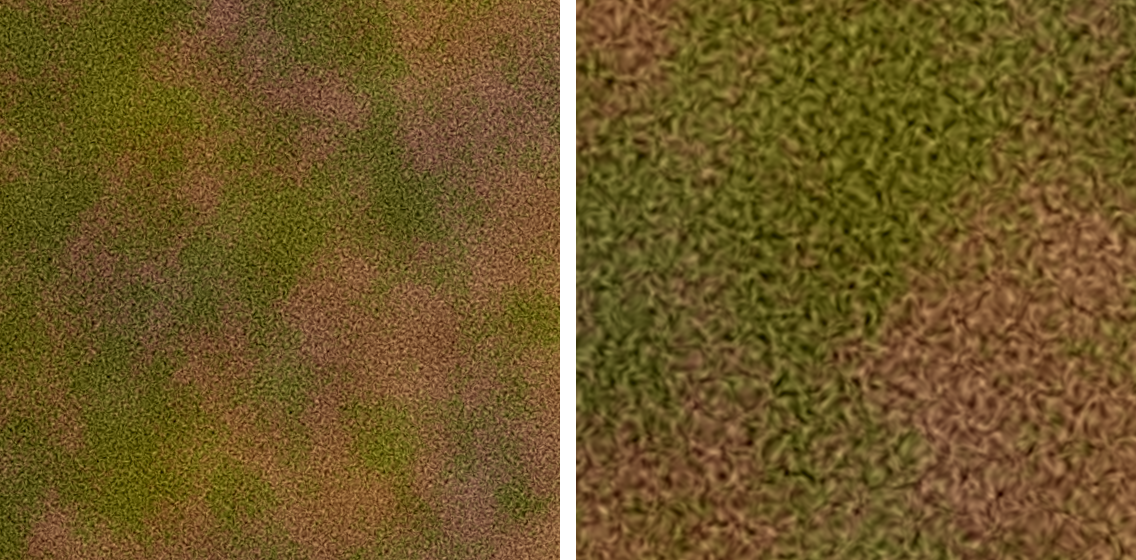
Left: the whole. Right: its middle third, enlarged.
Reproduce this texture procedurally as a WebGL 2 fragment shader.

```glsl
#version 300 es
precision highp float;
// Mossy heath seen from above: fine clumped grain over drifting green and rust patches.

uniform vec2 u_resolution;
out vec4 fragColor;

// Integer hash giving a random gradient in [-1, 1] for each lattice cell
vec2 latticeGradient(vec2 cell) {
    uvec2 v = uvec2(ivec2(cell) + 4096) * 1664525u + 1013904223u;
    v.x += v.y * 1664525u;
    v.y += v.x * 1664525u;
    v ^= v >> 16u;
    v.x += v.y * 1664525u;
    v.y += v.x * 1664525u;
    v ^= v >> 16u;
    return vec2(v & 65535u) / 32767.5 - 1.0;
}

// Smooth gradient noise, roughly in [-1, 1]
float noise(vec2 p) {
    vec2 cell = floor(p);
    vec2 f = p - cell;
    vec2 w = f * f * f * (f * (f * 6.0 - 15.0) + 10.0);
    float a = dot(latticeGradient(cell), f);
    float b = dot(latticeGradient(cell + vec2(1, 0)), f - vec2(1, 0));
    float c = dot(latticeGradient(cell + vec2(0, 1)), f - vec2(0, 1));
    float d = dot(latticeGradient(cell + vec2(1, 1)), f - vec2(1, 1));
    return 2.5 * mix(mix(a, b, w.x), mix(c, d, w.x), w.y);
}

// Rough-edged patches from broad drifts down to small tufts
float patches(vec2 p) {
    float sum = 0.0;
    float amplitude = 1.0;
    for (int octave = 0; octave < 5; octave++) {
        sum += amplitude * noise(p);
        p = mat2(1.6, 1.2, -1.2, 1.6) * p + 17.3;
        amplitude *= 0.7;
    }
    return sum;
}

void main() {
    vec2 uv = gl_FragCoord.xy / u_resolution;
    vec2 centred = uv - 0.5;

    // Plant cover: green towards the left, rust towards the lower right
    float cover = patches(uv * 4.5 + 3.7) + dot(centred, vec2(0.8, -0.4));
    cover += 0.35 * noise(uv * 95.0 + 41.0);
    float rust = smoothstep(-1.1, 1.1, cover);
    vec3 color = mix(vec3(0.36, 0.34, 0.085), vec3(0.50, 0.335, 0.205), rust);

    // Yellowish drifts and broad shading
    color += vec3(0.035, 0.025, -0.035) * noise(uv * 3.2 + 23.0);
    color += 0.025 * noise(uv * 9.0 + 61.0) + 0.05 * centred.x;

    // Leafy grain with small dark gaps, gently warped to break up the lattice
    vec2 warp = vec2(noise(uv * 60.0 + 7.0), noise(uv * 60.0 + 89.0)) * 0.002;
    vec2 g = mat2(0.8, 0.6, -0.6, 0.8) * (uv + warp);
    float grain = noise(g * 165.0) + 0.6 * noise(g.yx * 255.0 + 31.0);
    color += vec3(0.15, 0.142, 0.115) * grain;

    fragColor = vec4(clamp(color, 0.0, 1.0), 1.0);
}
```
